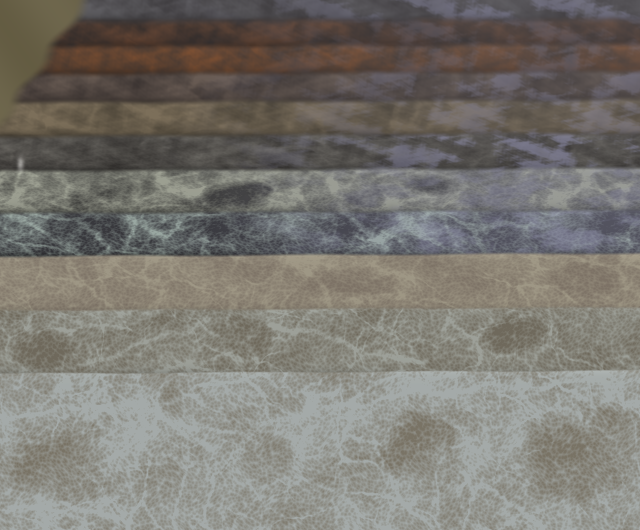
A Shadertoy shader for this texture:

```glsl
const int FOLDS = 11;
// Folds run from the nearest (bottom) to the farthest (top).
const float TOP[FOLDS] = float[FOLDS](.298, .417, .519, .600, .680, .745, .809, .862, .914, .961, 1.1);
const float COVER[FOLDS] = float[FOLDS](.70, .46, .46, .20, .52, .38, .52, .42, .42, .38, .45);
const float SHEEN[FOLDS] = float[FOLDS](.0, .0, .0, .60, .50, .62, .38, .40, .24, .22, .50);
const vec3 HIDE[FOLDS] = vec3[FOLDS](
    vec3(.49, .47, .42), vec3(.45, .43, .38), vec3(.50, .46, .41), vec3(.25, .255, .27),
    vec3(.26, .26, .25), vec3(.22, .21, .20), vec3(.30, .27, .22), vec3(.24, .21, .20),
    vec3(.25, .21, .19), vec3(.21, .18, .17), vec3(.24, .23, .24));
const vec3 VEIL[FOLDS] = vec3[FOLDS](
    vec3(.63, .65, .64), vec3(.60, .61, .58), vec3(.61, .58, .51), vec3(.57, .62, .60),
    vec3(.58, .59, .54), vec3(.39, .38, .36), vec3(.47, .42, .34), vec3(.39, .34, .31),
    vec3(.47, .30, .19), vec3(.37, .26, .20), vec3(.36, .355, .37));
// Bare ovals: centre and radii.
const vec4 HOLLOW[12] = vec4[12](
    vec4(.104, .119, .072, .072), vec4(.660, .146, .062, .070), vec4(.920, .138, .100, .095),
    vec4(.420, .137, .040, .050), vec4(.267, .237, .016, .040), vec4(.065, .342, .050, .035),
    vec4(.375, .368, .050, .035), vec4(.810, .365, .050, .035), vec4(.545, .467, .070, .030),
    vec4(.900, .470, .060, .035), vec4(.370, .632, .050, .028), vec4(.680, .652, .040, .020));
// Long fibres: start and end.
const vec4 STRAND[10] = vec4[10](
    vec4(.00, .215, .20, .235), vec4(.20, .235, .40, .165), vec4(.39, .20, .65, .26),
    vec4(.65, .26, 1.0, .285), vec4(.13, .31, .33, .40), vec4(.42, .39, .66, .31),
    vec4(.545, .60, .605, .525), vec4(.46, .515, .52, .42), vec4(.22, .24, .33, .15),
    vec4(.02, .05, .20, .03));
const vec3 SHEEN_TINT = vec3(.57, .57, .69);
const vec3 HAZE = vec3(.36, .35, .37);
const vec3 CLOTH = vec3(.41, .38, .28);
const float VEIN_SCALE = 5.5;
const float GRAIN_SCALE = 150.0;

vec2 hash2(vec2 p) {
    return fract(sin(vec2(dot(p, vec2(127.1, 311.7)), dot(p, vec2(269.5, 183.3)))) * 43758.5);
}

// Distances to the nearest and second nearest cell centres.
vec2 cells(vec2 p) {
    vec2 id = floor(p), f = fract(p), nearest = vec2(8.0);
    for (int y = -1; y <= 1; y++)
    for (int x = -1; x <= 1; x++) {
        vec2 g = vec2(x, y);
        float d = length(g + hash2(id + g) - f);
        nearest = d < nearest.x ? vec2(d, nearest.x) : vec2(nearest.x, min(nearest.y, d));
    }
    return nearest;
}

mat2 turn(float a) { return mat2(cos(a), sin(a), -sin(a), cos(a)); }

float waves(vec2 p) {
    float sum = 0.0, amp = 0.5;
    for (int i = 0; i < 5; i++) {
        sum += amp * sin(p.x + 1.7 * sin(p.y)) * cos(p.y * 0.9 + 0.6);
        p = turn(1.1) * p * 1.9 + 2.3;
        amp *= 0.6;
    }
    return sum;
}

// Broken cell borders, each layer showing only in places; blur drops the finer ones.
float fibres(vec2 p, float blur) {
    float sum = 0.0;
    p += 0.11 * vec2(waves(p * 3.0), waves(p.yx * 3.0 + 4.0));
    for (int i = 0; i < 5; i++) {
        float k = float(i);
        vec2 c = cells(turn(k * 1.15 + 0.5) * p * vec2(1.0, 2.0) + k * 7.3);
        float width = 0.08 + 0.025 * k + 0.22 * blur;
        float here = smoothstep(-0.2, 0.4, waves(p * 1.6 + k * 5.1));
        float line = 1.0 - smoothstep(0.0, width, c.y - c.x);
        sum += here * line * (0.8 - 0.1 * k) * (1.0 - 0.18 * k * blur);
        p *= 1.3;
    }
    return min(sum, 1.0) * (1.0 - 0.35 * blur);
}

float strands(vec2 uv, float aspect) {
    float sum = 0.0, spread = 0.000018 * (1.0 + 2.0 * smoothstep(0.4, 0.6, uv.y));
    uv += 0.006 * vec2(sin(uv.y * 65.0), sin(uv.x * 47.0) + 0.5 * sin(uv.x * 113.0));
    for (int i = 0; i < 10; i++) {
        vec2 along = STRAND[i].zw - STRAND[i].xy, rel = uv - STRAND[i].xy;
        along.x *= aspect;
        rel.x *= aspect;
        float d = length(rel - along * clamp(dot(rel, along) / dot(along, along), 0.0, 1.0));
        sum += exp(-d * d / spread) + 0.25 * exp(-d * d / 0.0004);
    }
    return min(sum, 1.0);
}

vec3 foldColor(int i, vec2 uv, float aspect, vec2 bare, float strand) {
    float low = i == 0 ? -0.2 : TOP[i - 1];
    float blur = smoothstep(0.36, 0.85, uv.y);
    vec2 p = uv * vec2(aspect, 1.0 + 0.3 * blur) + float(i) * vec2(3.17, 1.73);
    float web = fibres(p * VEIN_SCALE, blur);
    float cloud = waves(p * (i < 3 ? 19.0 : 25.0));
    vec2 q = p * GRAIN_SCALE;
    float grain = cells(q + 0.9 * sin(q.yx * 0.37)).x + 0.6 * cells(turn(0.7) * q * 0.57).x - 0.75;
    float cover = COVER[i] + (0.42 + 0.3 * blur) * cloud + 0.7 * grain * (1.0 - blur)
        - 0.42 * bare.x + 0.15 * bare.y + web * 0.7 * (1.0 - 0.6 * bare.x) + 0.5 * strand;
    vec3 col = mix(HIDE[i], VEIL[i], clamp(cover, -0.1, 1.1));
    // Far folds fade to a cool haze and gather patchy reflections on the right.
    float right = smoothstep(0.2, 0.8, uv.x);
    col = mix(col, HAZE, right * 0.35 * smoothstep(0.6, 0.85, uv.y));
    float gloss = right * smoothstep(-0.1, 0.55, waves(p * vec2(25.0, 32.0) + 2.0) + 0.1);
    if (i == 3 || i == 4) gloss = mix(gloss, right, 0.5);
    col = mix(col, SHEEN_TINT, SHEEN[i] * gloss * (1.0 - 0.4 * web));
    // Crease shadow at the foot and pale rim at the crest.
    float crease = exp(-max(uv.y - low, 0.0) / 0.007) * (0.75 + 0.6 * cloud);
    float rim = exp(-max(TOP[i] - uv.y, 0.0) / 0.006);
    return col * (1.0 - crease * (i < 3 ? 0.12 : 0.4)) + 0.03 * rim;
}

void mainImage(out vec4 fragColor, in vec2 fragCoord) {
    vec2 uv = fragCoord / iResolution.xy;
    float aspect = iResolution.x / iResolution.y;
    // Bare centres and their fibrous rims.
    vec2 bare = vec2(0.0);
    float wobble = 0.36 * waves(uv * vec2(aspect, 1.0) * 30.0);
    for (int i = 0; i < 12; i++) {
        float d = length((uv - HOLLOW[i].xy) / HOLLOW[i].zw) + wobble;
        bare = max(bare, vec2(1.0 - smoothstep(0.5, 1.25, d), exp(-pow((d - 1.2) / 0.13, 2.0))));
    }
    float strand = strands(uv, aspect);
    // Overlapping folds, nearest first.
    vec3 col = vec3(0.0);
    float open = 1.0;
    for (int i = 0; i < FOLDS; i++) {
        float edge = TOP[i] + 0.006 * (uv.x - 0.5) + 0.001 * sin(uv.x * 21.0 + float(i) * 2.0);
        float soft = mix(0.0015, 0.010, uv.y * uv.y);
        float shown = open * (1.0 - smoothstep(edge - soft, edge + soft, uv.y));
        if (shown > 0.003) col += shown * foldColor(i, uv, aspect, bare, strand);
        open -= shown;
        if (open < 0.003) break;
    }
    // Plain cloth in the upper corner and a small glint.
    float border = uv.x - 0.137 + (1.0 - uv.y) * 0.58 + 0.006 * sin(uv.y * 70.0);
    col = mix(CLOTH + 0.02 * sin(uv.x * 30.0 + uv.y * 18.0), col, smoothstep(-0.014, 0.012, border));
    vec2 glint = (uv - vec2(0.032, 0.69)) / vec2(0.005, 0.013);
    col += 0.35 * exp(-dot(glint, glint));
    fragColor = vec4(col, 1.0);
}
```
